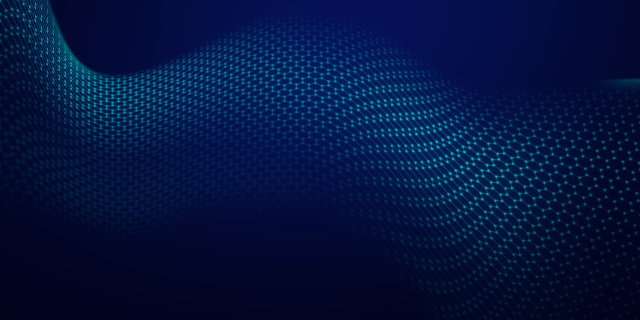
Write a WebGL 1 fragment shader that draws this background.

```glsl
precision highp float;
// A rolling sheet of glowing honeycomb mesh over a deep navy backdrop.
// Two edge curves bound the sheet; points between them are mapped to a hex grid,
// whose lines and joints are measured in canvas units through the local Jacobian.
uniform vec2 u_resolution;

#define COLUMNS 27.0
#define ROWS 39.0
#define DOT_RADIUS 0.0042
#define LINE_WIDTH 0.0018
#define DOT_COLOR vec3(0.0, 0.86, 0.84)
#define LINE_COLOR vec3(0.0, 0.50, 0.60)
#define HAZE_COLOR vec3(0.0, 0.24, 0.44)
#define RIM_COLOR vec3(0.0, 0.60, 0.64)
#define NAVY_DARK vec3(0.004, 0.012, 0.105)
#define NAVY_LIGHT vec3(0.020, 0.064, 0.330)

const vec2 HEX = vec2(1.0, 1.7320508);

float bell(float x, float center, float width) {
  float d = (x - center) / width;
  return exp(-d * d);
}

// Upper edge: steep fold at the left, broad hump, shallow right valley
float topEdge(float x) {
  float d = x - 0.94;
  float hump = 0.27 * exp(-pow(abs(d) / 0.38, d > 0.0 ? 3.0 : 2.0));
  float fold = 0.84 / (1.0 + exp(18.0 * (x - 0.11)));
  return 0.735 + hump + fold + 0.02 * smoothstep(1.6, 2.0, x);
}

// Lower edge: a shallow dip, then a long fall beyond the canvas
float bottomEdge(float x) {
  return 0.33 - 0.68 * smoothstep(0.95, 1.75, x) - 0.085 * bell(x, 0.39, 0.2)
       - 0.25 * smoothstep(1.5, 2.1, x);
}

// Depth across the sheet: 0 at the upper edge, 1 at the lower
float sheetDepth(vec2 p) {
  float top = topEdge(p.x);
  return (top - p.y) / (top - bottomEdge(p.x));
}

// Canvas position to honeycomb coordinates, with leaning columns at the right
vec2 meshCoord(vec2 p) {
  float v = max(sheetDepth(p), 0.0005);
  float x = p.x - 0.25 * v * smoothstep(0.9, 1.6, p.x);
  float stretch = max(x - 1.0, 0.0);
  return vec2(COLUMNS * x - 4.0 * stretch * stretch,
              0.866 * ROWS * pow(v, 0.8));
}

// Returns joint and line strength of the mesh
vec2 honeycomb(vec2 p, float pixel, float blur) {
  float eps = 0.001;
  vec2 q = meshCoord(p);
  vec2 qx = (meshCoord(p + vec2(eps, 0.0)) - q) / eps;
  vec2 qy = (meshCoord(p + vec2(0.0, eps)) - q) / eps;

  // Offset from the nearest cell center
  vec2 a = mod(q, HEX) - 0.5 * HEX;
  vec2 b = mod(q - 0.5 * HEX, HEX) - 0.5 * HEX;
  vec2 g = dot(a, a) < dot(b, b) ? a : b;
  vec2 side = vec2(g.x < 0.0 ? -1.0 : 1.0, g.y < 0.0 ? -1.0 : 1.0);
  vec2 h = abs(g);

  // Joint distance, carried back to the canvas by the inverse Jacobian
  vec2 j0 = h - vec2(0.0, 0.57735);
  vec2 j1 = h - vec2(0.5, 0.288675);
  vec2 j = side * (dot(j0, j0) < dot(j1, j1) ? j0 : j1);
  float det = qx.x * qy.y - qy.x * qx.y;
  det = abs(det) < 0.01 ? 0.01 : det;
  vec2 offset = vec2(qy.y * j.x - qy.x * j.y, qx.x * j.y - qx.y * j.x) / det;

  // Line distance along the normal of the closest cell wall
  float slant = dot(h, 0.5 * HEX);
  vec2 n = side * (h.x > slant ? vec2(1.0, 0.0) : 0.5 * HEX);
  float wall = (0.5 - max(h.x, slant)) / length(vec2(dot(n, qx), dot(n, qy)));

  float dotSize = max(DOT_RADIUS, 0.8 * pixel) + blur;
  float lineSize = max(LINE_WIDTH, 0.6 * pixel) + 0.5 * blur;
  float cellPixels = 1.0 / (pixel * max(length(qx), length(qy)));
  return smoothstep(0.5, 2.4, cellPixels)
       * vec2(bell(length(offset), 0.0, dotSize), bell(wall, 0.0, lineSize));
}

void main() {
  vec2 p = gl_FragCoord.xy / u_resolution * vec2(2.0, 1.0);
  float pixel = 1.0 / u_resolution.y;

  // Backdrop: light from above, faint fill behind the sheet
  float light = bell(p.x, 1.15, 0.85) * bell(p.y, 1.05, 0.6);
  light += 0.4 * bell(p.x, 0.8, 0.8) * bell(p.y, 0.5, 0.38);
  vec3 color = mix(NAVY_DARK, NAVY_LIGHT, min(light, 1.0));

  // Lit band of the sheet, wandering in depth from left to right
  float v = sheetDepth(p);
  float right = smoothstep(1.2, 1.6, p.x);
  float farRight = smoothstep(1.55, 1.95, p.x);
  float crest = bell(p.x, 0.95, 0.4);
  float focus = 0.12 + 0.15 * (1.0 - smoothstep(0.0, 0.25, p.x))
              + 0.28 * bell(p.x, 1.05, 0.4) + 0.08 * right;
  float spread = v < focus ? 0.22 - 0.03 * crest - 0.09 * right : 0.27 + 0.04 * right;
  float inside = smoothstep(0.0, 0.03 + 0.12 * crest, v) * (1.0 - smoothstep(0.75, 1.05, v));
  float tail = 0.13 * smoothstep(focus, focus + 0.2, v);
  float lit = inside * max(bell(v, focus, spread), tail);
  lit *= 0.58 + 0.5 * bell(p.x, 1.38, 0.28) + 0.25 * bell(p.x, 0.2, 0.25);
  lit = min(lit, 1.0) * (1.0 - 0.45 * farRight * smoothstep(0.15, 0.5, v));

  // Mesh, softer away from the band; only joints remain at the far right
  float blur = 0.003 * smoothstep(0.2, 0.6, abs(v - focus)) * (1.0 - right);
  vec2 mesh = honeycomb(p, pixel, blur);
  color = mix(color, HAZE_COLOR, 0.34 * lit * (1.0 - 0.85 * farRight));
  color = mix(color, LINE_COLOR, 0.5 * lit * mesh.y * (1.0 - 0.75 * farRight));
  color = mix(color, DOT_COLOR, 0.9 * lit * mesh.x);

  // Bright rim on the left fold and at the far right
  float slope = (topEdge(p.x + 0.002) - topEdge(p.x - 0.002)) / 0.004;
  float rim = (topEdge(p.x) - p.y) / sqrt(1.0 + slope * slope);
  float rimLight = 0.8 * bell(p.x, 0.23, 0.08) + 0.5 * smoothstep(1.84, 2.0, p.x);
  float rimFade = smoothstep(-0.004, 0.008, rim) * exp(-max(rim, 0.0) / 0.018);
  color = mix(color, RIM_COLOR, rimLight * rimFade);

  gl_FragColor = vec4(color, 1.0);
}
```
